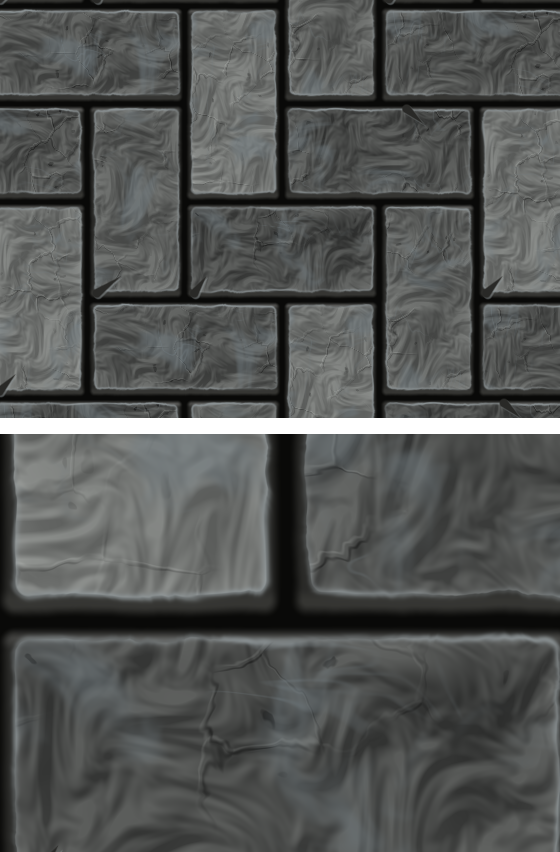
Top, the full canvas; bottom, a detail of the centre.
A Shadertoy shader for this texture:

```glsl
#define CELLS vec2(5.75, 4.262)
#define SHIFT vec2(0.105, -0.06)
#define GAP 0.024
#define CORNER 0.05
#define RIM_WIDTH 0.012
#define RELIEF 0.34
#define GAP_COLOR vec3(0.035, 0.035, 0.03)
#define SIDE_COLOR vec3(0.19, 0.19, 0.18)
#define STONE_TINT vec3(0.99, 1.01, 0.99)
#define RIM_COLOR vec3(0.57, 0.60, 0.61)
#define FROST_COLOR vec3(0.44, 0.48, 0.50)

vec2 hash2(vec2 c) {
    return fract(sin(vec2(dot(c, vec2(127.1, 311.7)), dot(c, vec2(269.5, 183.3)))) * 43758.5);
}

// Layered, warped sines, roughly -1 to 1
float waves(vec2 p) {
    float sum = 0.0, amp = 0.5;
    for (int i = 0; i < 5; i++) {
        p = mat2(0.8, 0.6, -0.6, 0.8) * p * 1.7 + 1.3;
        p += 0.6 * sin(p.yx * 1.1);
        sum += amp * sin(p.x) * sin(p.y);
        amp *= 0.6;
    }
    return sum;
}

// Cellular noise: nearest distance, and gap to the second nearest
vec2 cellular(vec2 p) {
    vec2 base = floor(p);
    float first = 9.0, second = 9.0;
    for (int y = -1; y <= 1; y++)
    for (int x = -1; x <= 1; x++) {
        vec2 c = base + vec2(x, y);
        float d = length(c + hash2(c) - p);
        second = min(second, max(first, d));
        first = min(first, d);
    }
    return vec2(first, second - first);
}

float roundedBox(vec2 p, vec2 lo, vec2 hi) {
    vec2 d = abs(p - 0.5 * (lo + hi)) - 0.5 * (hi - lo) + CORNER;
    return length(max(d, 0.0)) + min(max(d.x, d.y), 0.0) - CORNER;
}

// Sliver that narrows from base to tip
float wedge(vec2 p, vec2 base, vec2 reach, float width) {
    float t = clamp(dot(p - base, reach) / dot(reach, reach), 0.0, 1.0);
    return length(p - base - reach * t) - width * (1.0 - t);
}

// Stone face: relief, cracks, pits and pale scuffs
vec3 stoneFace(vec2 q, vec2 size, float tone, vec2 seed) {
    vec2 s = q * 3.6 + seed;
    vec2 light = vec2(0.035, 0.05);
    float broad = waves(s * 0.6 + 7.0);
    float slope = waves(s + light) - waves(s - light);
    float worn = smoothstep(-0.1, 0.45, waves(s * 0.5 + 19.0));
    vec2 warp = 0.25 * vec2(waves(s + 3.0), waves(s + 11.0));
    vec2 web = cellular(q * 2.8 + seed + warp);
    vec2 lit = cellular(q * 2.8 + seed + warp + 0.05);
    float shade = tone + RELIEF * clamp(slope, -0.22, 0.22) + 0.035 * broad;
    shade += 0.04 * (q.y / size.y - 0.5);
    shade -= 0.09 * worn * smoothstep(0.05, 0.0, web.y);
    shade += 0.07 * worn * smoothstep(0.05, 0.0, lit.y);
    shade -= 0.10 * worn * smoothstep(0.06, 0.03, web.x);
    vec3 color = shade * STONE_TINT;
    float scuff = smoothstep(0.15, 0.7, waves(s * 0.7 + 31.0));
    float vein = smoothstep(0.06, 0.0, abs(waves(s * 0.55 + 43.0))) * worn;
    return mix(color, FROST_COLOR, 0.5 * scuff + 0.22 * vein);
}

void mainImage(out vec4 fragColor, in vec2 fragCoord) {
    vec2 uv = fragCoord / iResolution.xy;
    vec2 p = vec2(uv.x, 1.0 - uv.y) * CELLS + SHIFT;
    float px = CELLS.x / iResolution.x;

    // Herringbone: each diagonal step picks one half of a brick
    vec2 origin = floor(p);
    float part = mod(origin.x + origin.y, 4.0);
    bool flat_ = part < 1.5;
    if (part > 0.5 && flat_) origin.x -= 1.0;
    if (part > 2.5) origin.y -= 1.0;
    vec2 size = flat_ ? vec2(2.0, 1.0) : vec2(1.0, 2.0);
    vec2 q = p - origin;

    // Eight brick kinds, numbered by even steps up to 16
    float kind = mod(origin.x + 5.0 * origin.y, 16.0);
    vec2 seed = 40.0 * hash2(vec2(kind, 3.0));
    float tone = flat_ ? 0.315 - 0.0025 * kind : (mod(kind, 8.0) < 4.0 ? 0.435 : 0.36);

    float rough = waves(q * 5.0 + seed);
    float body = roundedBox(q, vec2(GAP), size - GAP) + 0.006 * rough;
    float face = roundedBox(q, vec2(0.075, 0.06), size - vec2(0.065, 0.095)) + 0.02 * rough;

    // Side walls, with a lit upper bevel
    float top = smoothstep(0.10, 0.05, q.y);
    float low = smoothstep(size.y - 0.12, size.y - 0.07, q.y);
    vec3 side = SIDE_COLOR * (0.85 + 0.25 * low) + 0.14 * top * (0.8 + rough);
    vec3 color = mix(GAP_COLOR, side, smoothstep(0.012, -0.035, body));

    // Face and its chipped bright rim
    vec3 stone = stoneFace(q, size, tone, seed);
    stone += 0.05 * exp(min(face, 0.0) / 0.05);
    color = mix(color, stone, smoothstep(px, -px, face));
    float rim = exp(-face * face / (RIM_WIDTH * RIM_WIDTH));
    float wear = smoothstep(-0.5, 0.5, waves(q * 2.3 + seed + 5.0));
    color = mix(color, RIM_COLOR, rim * (0.25 + 0.45 * wear + 0.2 * top));

    // Chips: one on an upper edge, three at lower left corners
    bool upper = kind == 8.0;
    if (upper || kind == 6.0 || kind == 10.0 || kind == 12.0) {
        vec2 base = upper ? vec2(1.28, 0.05) : vec2(0.10, size.y - 0.07);
        vec2 reach = upper ? vec2(0.18, 0.16) : vec2(0.36 - 0.02 * kind, -0.17);
        float chip = wedge(q, base, reach, 0.045);
        float edge = wedge(q - vec2(0.015), base, reach, 0.045);
        color = mix(color, RIM_COLOR, 0.5 * smoothstep(px, -px, edge));
        color = mix(color, SIDE_COLOR * 0.85, smoothstep(px, -px, chip));
    }
    fragColor = vec4(clamp(color, 0.0, 1.0), 1.0);
}
```
